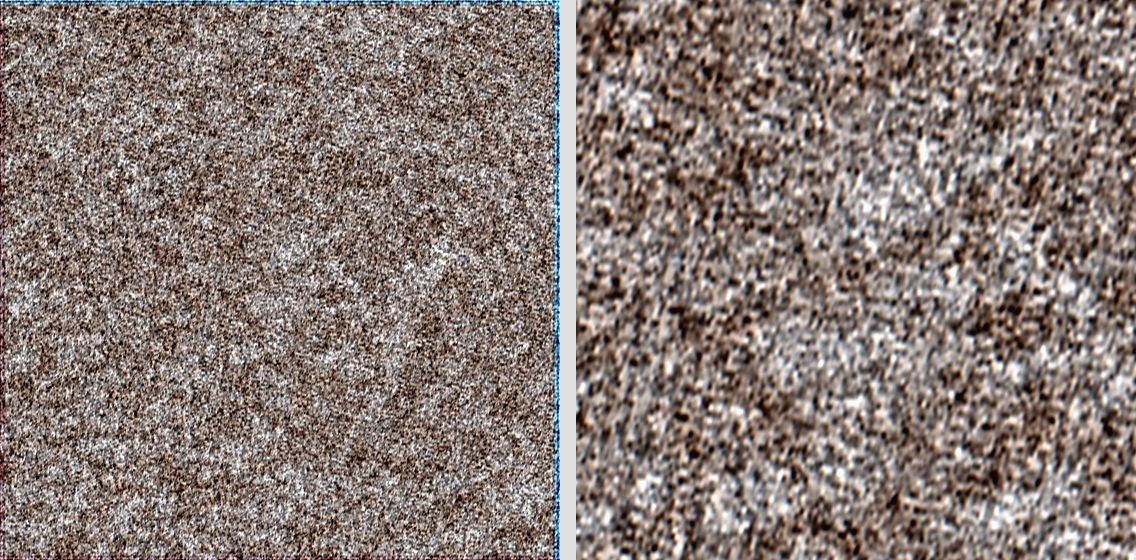
Left, the full canvas; right, a detail of the centre.
This texture is drawn by a Shadertoy shader. Its source:

```glsl
// Fine, slightly slanted grain in brown, grey and pale blue, with mottling.
// Layers of value noise are sampled at shifted places per colour channel to
// give orange and blue fringes; damped ripples line the four borders.

const vec3 MEAN_COLOR = vec3(0.536, 0.482, 0.458);
const vec3 COOL_TINT = vec3(-0.22, 0.06, 0.24);
const vec3 SHADOW_TINT = vec3(-0.11, -0.19, -0.15);
const vec2 FRINGE_SHIFT = vec2(0.00030, 0.00014);
const float TAU = 6.2831853;

float hash(vec2 cell) {
    return fract(sin(dot(cell, vec2(127.1, 311.7))) * 43758.5453);
}

// Value noise centred on zero
float noise(vec2 p) {
    vec2 cell = floor(p);
    vec2 f = fract(p);
    f = f * f * (3.0 - 2.0 * f);
    float low = mix(hash(cell), hash(cell + vec2(1.0, 0.0)), f.x);
    float high = mix(hash(cell + vec2(0.0, 1.0)), hash(cell + 1.0), f.x);
    return mix(low, high, f.y) - 0.5;
}

// Coordinates across and along a leaning direction
vec2 slant(vec2 p, float angle) {
    float c = cos(angle);
    float s = sin(angle);
    return vec2(c * p.x - s * p.y, s * p.x + c * p.y);
}

// Brightness of the fine grain: crossed short strokes over softer ones
float grain(vec2 p) {
    float fineLean = noise(slant(p, 0.38) * vec2(410.0, 265.0) + 17.0);
    float fineUpright = noise(slant(p, 0.12) * vec2(375.0, 240.0) + 143.0);
    float medium = noise(slant(p, 0.27) * vec2(235.0, 165.0) + 71.0);
    return 0.62 * fineLean + 0.62 * fineUpright + 0.36 * medium;
}

// Broad clumps of several sizes, wider than tall
float mottle(vec2 p) {
    vec2 q = slant(p, -0.4);
    return 0.55 * noise(q * vec2(85.0, 110.0) + 91.0)
         + 0.70 * noise(q * vec2(40.0, 56.0) + 5.0)
         + 0.30 * noise(q * vec2(15.0, 22.0) + 33.0);
}

// Damped ripple at a given distance from a border
float ripple(float dist, float period, float reach) {
    return exp(-dist / reach) * cos(TAU * dist / period);
}

// Flat band along a border with a soft inner side
float band(float dist, float width) {
    return 1.0 - smoothstep(0.4 * width, width, dist);
}

// Cool ripples at the top and right, dark reddish bands at the others
vec3 borderTint(vec2 p) {
    vec2 far = 1.0 - p;
    float cool = band(far.x, 0.014) + 0.8 * band(far.y, 0.010);
    float shade = 0.8 * band(p.x, 0.013) + 0.6 * band(p.y, 0.013);
    float lines = 0.32 * ripple(far.x, 0.0075, 0.009)
                + 0.32 * ripple(far.y, 0.0062, 0.007)
                - 0.14 * ripple(p.x, 0.0070, 0.010)
                - 0.12 * ripple(p.y, 0.0065, 0.010);
    return COOL_TINT * cool + SHADOW_TINT * shade + lines;
}

void mainImage(out vec4 fragColor, in vec2 fragCoord) {
    vec2 p = fragCoord / iResolution.xy;

    // Grain with separated colour channels
    vec3 grains = vec3(grain(p + FRINGE_SHIFT),
                       grain(p),
                       grain(p - FRINGE_SHIFT));

    // Dark clumps turn brown, light clumps turn bluish
    vec3 clumps = mottle(p) * vec3(0.27, 0.36, 0.42);

    vec3 color = MEAN_COLOR + grains + clumps + borderTint(p);
    fragColor = vec4(clamp(color, 0.03, 0.98), 1.0);
}
```
